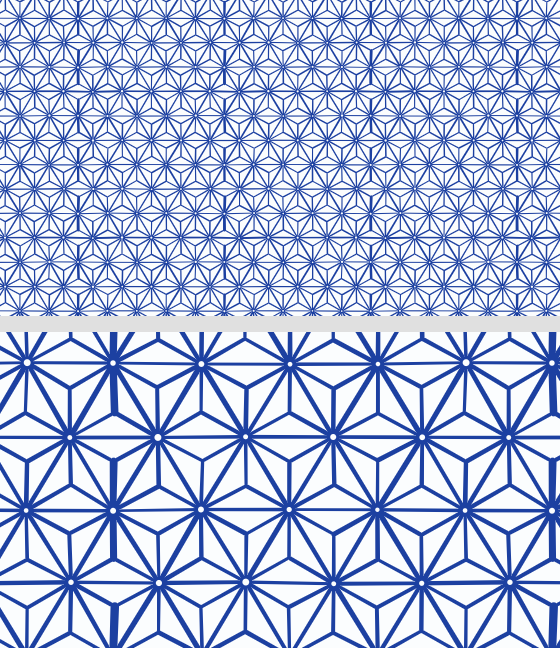
Top, the full canvas; bottom, a detail of the centre.
This pattern is drawn by a Shadertoy shader. Its source:

```glsl
// Asanoha (hemp leaf) lattice in blue ink on white: a triangular grid whose
// triangles are each split by three spokes meeting at the centre. Strokes vary
// like hand-drawn ones, and the variation repeats in a 5 by 6 node block.

const vec3 PAPER = vec3(0.985, 0.992, 0.995);
const vec3 INK = vec3(0.11, 0.25, 0.63);

// Lengths are fractions of the canvas height.
const vec2 BLOCK_NODES = vec2(5.0, 6.0);
const vec2 CELL = vec2(0.463) / BLOCK_NODES;
const vec2 ORIGIN = vec2(0.248, 0.2475);   // heavy column and row cross here
const float ROW_WIDTH = 0.0033;
const float EVEN_ROW_WIDTH = 0.0040;
const float HEAVY_ROW_WIDTH = 0.0053;
const float DIAGONAL_WIDTH = 0.0049;
const float SPOKE_WIDTH = 0.0042;
const float HEAVY_SPOKE_WIDTH = 0.0078;
const float HUB_RADIUS = 0.0070;
const float HOLE_RADIUS = 0.0030;
const float WIDTH_VARIATION = 0.35;
const float TAPER = 0.4;
const float WOBBLE = 0.0022;

float hash(vec2 p) {
    return fract(sin(dot(p, vec2(127.1, 311.7))) * 43758.5453);
}

// Integer label of a lattice point or triangle centre, periodic over a block.
vec2 blockKey(vec2 g) {
    vec2 k = floor(g * vec2(2.0, 3.0) + 0.5);
    return floor(mod(k + 0.5, BLOCK_NODES * vec2(2.0, 3.0)));
}

// Grid position to canvas position, with a slight hand-drawn offset.
vec2 place(vec2 g) {
    vec2 k = blockKey(g);
    return g * CELL + WOBBLE * (vec2(hash(k), hash(k + 37.0)) - 0.5);
}

// Signed distance to a tapered stroke between two grid positions.
float stroke(vec2 p, vec2 ga, vec2 gb, float width) {
    vec2 a = place(ga);
    vec2 ab = place(gb) - a;
    float t = clamp(dot(p - a, ab) / dot(ab, ab), 0.0, 1.0);
    vec2 k = blockKey(ga) + 1.7 * blockKey(gb);
    float weight = 1.0 + WIDTH_VARIATION * (hash(k) - 0.5);
    weight += TAPER * (t - 0.5) * (hash(k + 11.0) - 0.5);
    return length(p - a - ab * t) - 0.5 * width * weight;
}

// Rows differ in weight: one heavy row per block, then alternating ones.
float rowWidth(float row) {
    float r = floor(mod(row + 0.5, BLOCK_NODES.y));
    if (r < 0.5) return HEAVY_ROW_WIDTH;
    return mod(r, 2.0) < 0.5 ? EVEN_ROW_WIDTH : ROW_WIDTH;
}

float coverage(float dist, float pixel) {
    return clamp(0.5 - dist / pixel, 0.0, 1.0);
}

void mainImage(out vec4 fragColor, in vec2 fragCoord) {
    float pixel = 1.0 / iResolution.y;
    vec2 p = fragCoord * pixel - ORIGIN;
    vec2 g = p / CELL;
    float ink = 1.0;
    float hole = 1.0;

    // The four nodes around the pixel own every stroke that can reach it.
    for (int j = 0; j < 2; j++) {
        float row = floor(g.y) + float(j);
        float shift = 0.5 - 0.5 * mod(row, 2.0);
        for (int i = 0; i < 2; i++) {
            vec2 node = vec2(floor(g.x - shift) + float(i) + shift, row);

            // Triangle edges: one along the row, two diagonals.
            ink = min(ink, stroke(p, node, node + vec2(1.0, 0.0), rowWidth(row)));
            for (int k = 0; k < 2; k++) {
                vec2 diagonal = vec2(float(k) - 0.5, 1.0);
                ink = min(ink, stroke(p, node, node + diagonal, DIAGONAL_WIDTH));
            }

            // Six spokes to the centres of the surrounding triangles.
            bool heavy = mod(node.x + 0.25, BLOCK_NODES.x) < 0.5;
            for (int k = 0; k < 6; k++) {
                float side = float(k % 3) - 1.0;
                float up = k < 3 ? 1.0 : -1.0;
                vec2 spoke = vec2(0.5 * side, up * (2.0 - abs(side)) / 3.0);
                float width = heavy && k % 3 == 1 ? HEAVY_SPOKE_WIDTH : SPOKE_WIDTH;
                ink = min(ink, stroke(p, node, node + spoke, width));
            }

            // Solid hub with a small open hole.
            float d = length(p - place(node));
            float size = 0.75 + 0.5 * hash(blockKey(node) + 5.0);
            ink = min(ink, d - HUB_RADIUS);
            hole = min(hole, d - HOLE_RADIUS * size);
        }
    }

    float amount = coverage(ink, pixel) * (1.0 - coverage(hole, pixel));
    fragColor = vec4(mix(PAPER, INK, amount), 1.0);
}
```
